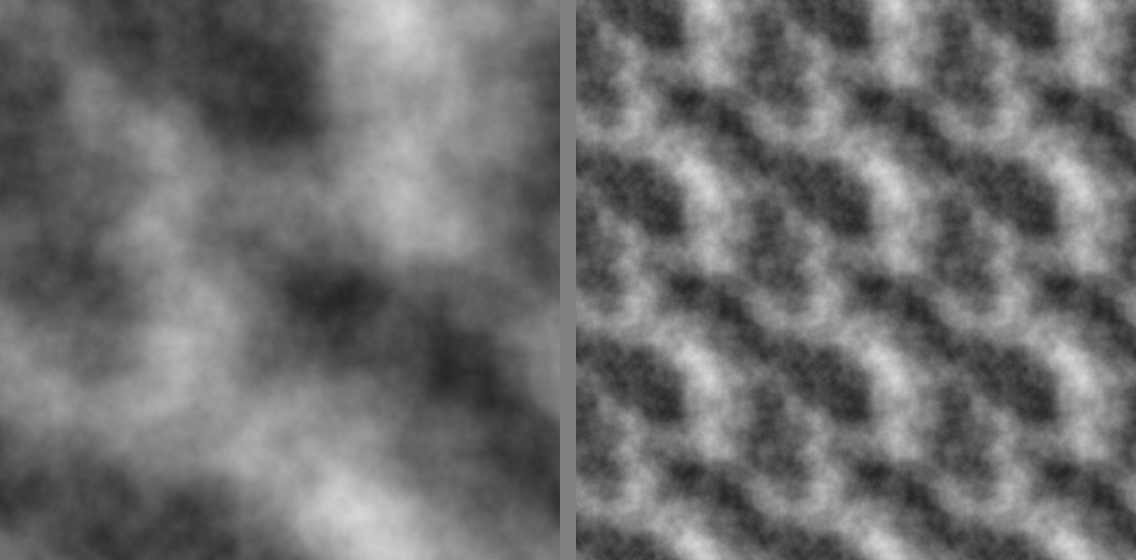
Left, the tile; right, the same tile 3 across and 3 down.
Write a Shadertoy shader that draws this texture.

```glsl
// Unit gradient for a lattice point, wrapped to the period
vec2 gradientAt(ivec2 cell, int period, int seed) {
    uvec2 c = uvec2((cell + period) % period);
    uint h = c.x * 1973u + c.y * 9277u + uint(seed) * 26699u + 7919u;
    h = (h ^ (h >> 15)) * 73244475u;
    h = (h ^ (h >> 13)) * 73244475u;
    h ^= h >> 16;
    float angle = 6.28318 * float(h & 65535u) / 65536.0;
    return vec2(cos(angle), sin(angle));
}

// Gradient noise that repeats every "period" cells
float gradientNoise(vec2 p, int period, int seed) {
    ivec2 cell = ivec2(floor(p));
    vec2 f = fract(p);
    vec2 w = f * f * f * (f * (f * 6.0 - 15.0) + 10.0);
    ivec2 e = ivec2(1, 0);
    float a = dot(gradientAt(cell, period, seed), f);
    float b = dot(gradientAt(cell + e.xy, period, seed), f - vec2(1, 0));
    float c = dot(gradientAt(cell + e.yx, period, seed), f - vec2(0, 1));
    float d = dot(gradientAt(cell + e.xx, period, seed), f - vec2(1, 1));
    return mix(mix(a, b, w.x), mix(c, d, w.x), w.y);
}

// Octaves are shifted against each other so their lattices do not line up
float cloudNoise(vec2 uv) {
    float sum = 0.0, amplitude = 1.0;
    int period = 3;
    for (int octave = 0; octave < 7; octave++) {
        vec2 shift = fract(float(octave) * vec2(0.37, 0.61) + 0.2);
        sum += amplitude * gradientNoise(uv * float(period) + shift, period, octave);
        amplitude *= 0.51;
        period *= 2;
    }
    return sum;
}

void mainImage(out vec4 fragColor, in vec2 fragCoord) {
    vec2 uv = fragCoord / iResolution.xy;

    // Wide light and dark regions under the clouds
    float regions = gradientNoise(uv * 2.0 + vec2(0.45, 0.7), 2, 11);

    // Soft grey clouds around a mid-dark mean
    float grey = 0.43 + 0.44 * cloudNoise(uv) + 0.5 * regions;
    fragColor = vec4(vec3(clamp(grey, 0.0, 1.0)), 1.0);
}
```
